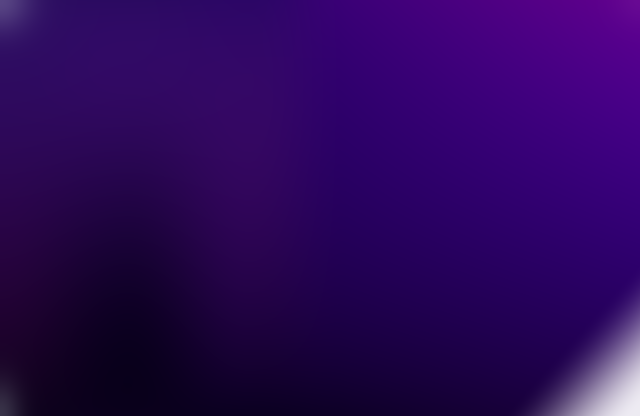
Write a Shadertoy shader that draws this background.

```glsl
// Deep violet gradient with a dark lower left and pale blurred corners.

// Smooth cubic through four evenly spaced colours, bottom to top.
vec3 verticalBlend(float y, vec3 bottom, vec3 lower, vec3 upper, vec3 top) {
    float t = 3.0 * y;
    return (-bottom * (t - 1.0) * (t - 2.0) * (t - 3.0)
        + 3.0 * lower * t * (t - 2.0) * (t - 3.0)
        - 3.0 * upper * t * (t - 1.0) * (t - 3.0)
        + top * t * (t - 1.0) * (t - 2.0)) / (6.0 * 255.0);
}

// Soft round glow measured in canvas heights.
float cornerGlow(vec2 p, vec2 corner, vec2 radius) {
    vec2 d = (p - corner) / radius;
    return exp(-dot(d, d));
}

void mainImage(out vec4 fragColor, in vec2 fragCoord) {
    vec2 uv = fragCoord / iResolution.xy;
    vec2 p = uv * vec2(1.542, 1.0);

    // Vertical gradients across the canvas
    vec3 left = verticalBlend(uv.y, vec3(14, 2, 28), vec3(36, 3, 58), vec3(45, 8, 88), vec3(44, 14, 96));
    vec3 shadow = verticalBlend(uv.y, vec3(10, 0, 28), vec3(19, 1, 45), vec3(44, 7, 88), vec3(43, 10, 97));
    vec3 plum = verticalBlend(uv.y, vec3(10, 0, 32), vec3(38, 3, 74), vec3(52, 7, 98), vec3(44, 6, 102));
    vec3 indigo = verticalBlend(uv.y, vec3(13, 0, 38), vec3(32, 0, 80), vec3(43, 0, 103), vec3(58, 0, 118));
    vec3 violet = verticalBlend(uv.y, vec3(30, 0, 70), vec3(44, 0, 105), vec3(66, 0, 132), vec3(98, 0, 143));

    vec3 color = mix(left, shadow, smoothstep(0.0, 0.2, uv.x));
    color = mix(color, plum, smoothstep(0.2, 0.39, uv.x));
    color = mix(color, indigo, smoothstep(0.39, 0.55, uv.x));
    color = mix(color, violet, clamp((uv.x - 0.53) / 0.47, 0.0, 1.0));

    // Pale haze in the left corners and a faint one at the top right
    color = mix(color, vec3(0.62, 0.62, 0.74), 0.38 * cornerGlow(p, vec2(0.0, 1.0), vec2(0.075)));
    color = mix(color, vec3(0.6, 0.65, 0.68), 0.3 * cornerGlow(p, vec2(0.0), vec2(0.05, 0.085)));
    color = mix(color, vec3(0.6, 0.3, 0.7), 0.12 * cornerGlow(p, vec2(1.542, 1.0), vec2(0.06)));

    // White lower right corner behind a blurred diagonal edge
    float edge = dot(p - vec2(1.542, 0.0), vec2(0.744, -0.668)) + 0.131;
    color = mix(color, vec3(0.93, 0.92, 0.95), smoothstep(-0.115, 0.115, edge));

    fragColor = vec4(clamp(color, 0.0, 1.0), 1.0);
}
```
